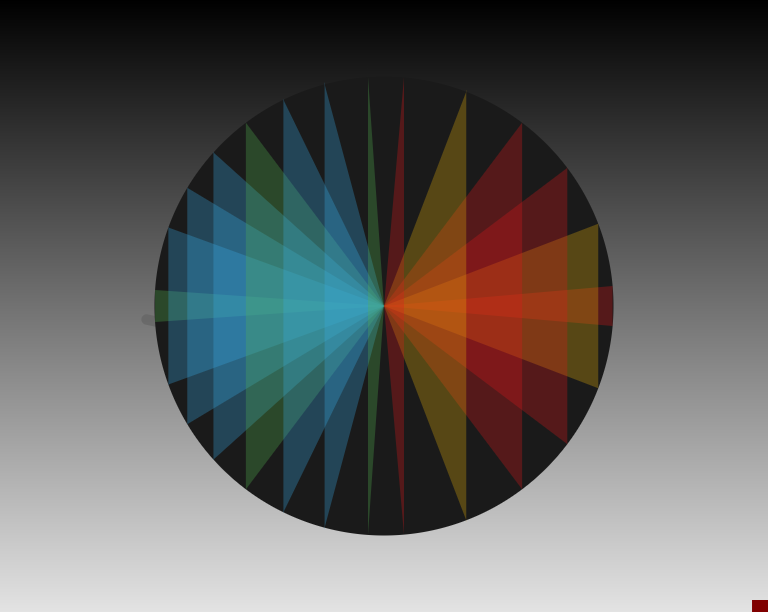
Give the GLSL for this background, as a Shadertoy shader.

```glsl
// A dark disc on a vertical grey ramp, filled by two fans of translucent triangles.
// Each triangle has its apex at the centre and a vertical base chord on the rim;
// cool ones open left, warm ones right, blended from the narrowest to the tallest.

// Coverage of a shape from its signed distance, softened over one pixel.
float coverage(float dist, float pixel) {
    return clamp(0.5 - dist / pixel, 0.0, 1.0);
}

// Triangle in the unit disc, opening along +x; angle is from the vertical to its corner.
float wedgeDistance(vec2 p, float angle) {
    return max(p.x - sin(angle), abs(p.y) * sin(angle) - p.x * cos(angle));
}

float capsuleDistance(vec2 p, vec2 a, vec2 b, float radius) {
    vec2 ab = b - a;
    float along = clamp(dot(p - a, ab) / dot(ab, ab), 0.0, 1.0);
    return length(p - a - ab * along) - radius;
}

void mainImage(out vec4 fragColor, in vec2 fragCoord) {
    const float discRadius = 0.375;
    float pixel = 1.0 / iResolution.y;
    vec2 p = (fragCoord - 0.5 * iResolution.xy) * pixel;

    // Backdrop ramp
    vec3 color = vec3(0.89 * (1.0 - fragCoord.y * pixel));

    // Faint smudge beside the disc
    float smudge = capsuleDistance(p, vec2(-0.388, -0.022), vec2(-0.365, -0.027), 0.0085);
    color = mix(color, vec3(0.40), 0.8 * coverage(smudge, pixel));

    // Disc
    color = mix(color, vec3(0.102), coverage(length(p) - discRadius, pixel));

    // Fans of wedges
    vec2 q = p / discRadius;
    float unitPixel = pixel / discRadius;
    vec3 green = vec3(0.32, 0.70, 0.31), blue = vec3(0.22, 0.67, 0.90);
    vec3 red = vec3(0.87, 0.09, 0.10), yellow = vec3(0.90, 0.69, 0.03);

    for (int i = 7; i >= 0; i--) {
        float angle = radians(i == 7 ? 86.0 : 4.0 + 11.0 * float(i));
        vec3 tint = (i == 0 || i == 3 || i == 7) ? green : blue;
        float dist = wedgeDistance(vec2(-q.x, q.y), angle);
        color = mix(color, tint, 0.3 * coverage(dist, unitPixel));
    }
    for (int i = 5; i >= 0; i--) {
        float angle = radians(5.0 + 16.0 * float(i));
        vec3 tint = i % 3 == 1 ? yellow : red;
        float dist = wedgeDistance(q, angle);
        color = mix(color, tint, 0.3 * coverage(dist, unitPixel));
    }

    // Small block in the lower right corner
    vec2 corner = vec2(iResolution.x - fragCoord.x, fragCoord.y) * pixel;
    float block = max(corner.x - 0.0261, corner.y - 0.0196);
    color = mix(color, vec3(0.5, 0.0, 0.0), coverage(block, pixel));

    fragColor = vec4(color, 1.0);
}
```
